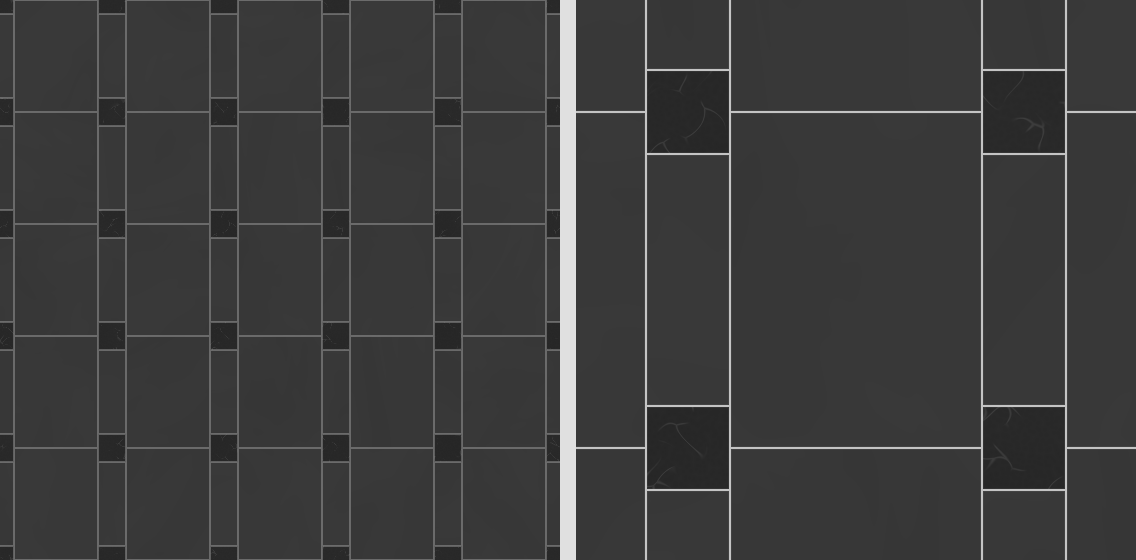
Left: the whole. Right: its middle third, enlarged.
Write a WebGL 2 fragment shader that draws this pattern.

```glsl
#version 300 es
precision highp float;
// Charcoal slate paving: tall slabs, narrow strips and dark veined corner squares with thin pale joints.

uniform vec2 u_resolution;
out vec4 outColor;

const float REPEATS = 5.0;           // cells across and down
const float STRIP_HALF = 0.125;      // half width of strips and squares, in cells
const float JOINT_HALF = 0.0032;     // half width of a joint, in cells
const vec3 SLATE = vec3(0.219);
const vec3 INSET = vec3(0.157);
const vec3 JOINT = vec3(0.77);
const float TILE_VARIATION = 0.004;  // brightness change from tile to tile
const float CLOUD_STRENGTH = 0.006;
const float GRAIN_STRENGTH = 0.010;
const float GRAIN_SCALE = 60.0;
const float VEIN_STRENGTH = 0.075;
const float VEIN_SCALE = 11.0;
const float VEIN_WIDTH = 0.10;

vec2 hash2(vec2 p) {
    vec2 k = vec2(dot(p, vec2(127.1, 311.7)), dot(p, vec2(269.5, 183.3)));
    return fract(sin(k) * 43758.5);
}

// Nearest and second nearest feature point distances.
vec2 cellular(vec2 p) {
    vec2 cell = floor(p);
    vec2 nearest = vec2(8.0);
    for (int y = -1; y <= 1; y++) {
        for (int x = -1; x <= 1; x++) {
            vec2 neighbour = cell + vec2(x, y);
            float d = length(neighbour + hash2(neighbour) - p);
            nearest = d < nearest.x ? vec2(d, nearest.x) : vec2(nearest.x, min(nearest.y, d));
        }
    }
    return nearest;
}

// Soft drifting streaks from warped, layered sines; each tile has its own direction.
float clouds(vec2 p, vec2 seed) {
    float angle = 6.2832 * seed.x;
    vec2 along = vec2(cos(angle), sin(angle));
    vec2 s = vec2(dot(p, along), dot(p, vec2(-along.y, along.x)));
    s += seed.yx * 20.0;
    float sum = 0.0;
    float amplitude = 0.5;
    for (int i = 0; i < 4; i++) {
        s += 0.35 * sin(s.yx * vec2(2.3, 1.7) + seed * 6.0);
        sum += amplitude * sin(s.x * 2.1 + 1.3 * sin(s.y * 4.3));
        s = s * 1.8 + 3.1;
        amplitude *= 0.55;
    }
    return sum;
}

// Broken hairline veins along the cellular borders.
float veins(vec2 p, vec2 seed) {
    vec2 v = p * VEIN_SCALE + seed * 40.0;
    v += 0.25 * sin(v.yx * 3.7 + 1.0);
    vec2 d = cellular(v);
    float line = 1.0 - smoothstep(0.0, VEIN_WIDTH, d.y - d.x);
    float patches = sin(v.x * 1.9 + 2.0 * sin(v.y * 1.3)) * sin(v.y * 2.3 + seed.x * 6.0);
    return line * smoothstep(0.05, 0.7, patches);
}

// Box filtered share of the pixel covered by a joint at distance d.
float jointCoverage(float d, float pixel) {
    float upper = min(d + 0.5 * pixel, JOINT_HALF);
    float lower = max(d - 0.5 * pixel, -JOINT_HALF);
    return clamp((upper - lower) / pixel, 0.0, 1.0);
}

void main() {
    vec2 p = gl_FragCoord.xy / u_resolution * REPEATS;
    vec2 pixel = REPEATS / u_resolution;
    vec2 corner = fract(p + 0.5) - 0.5;
    vec2 edge = abs(corner) - STRIP_HALF;
    bool inStrip = edge.x < 0.0;
    bool inSquare = inStrip && edge.y < 0.0;

    // Wrapped tile identity and coordinates inside the tile
    vec2 id = vec2(floor(inStrip ? p.x + 0.5 : p.x), floor(inSquare ? p.y + 0.5 : p.y));
    vec2 local = p - id;
    float kind = inSquare ? 2.0 : (inStrip ? 1.0 : 0.0);
    vec2 seed = hash2(mod(id, REPEATS) + kind * 17.0 + 3.0);

    // Stone surface
    vec3 color = inSquare ? INSET : SLATE;
    color += TILE_VARIATION * (seed.y - 0.5);
    color += CLOUD_STRENGTH * clouds(local, seed);
    if (inSquare) {
        float grain = cellular(local * GRAIN_SCALE + seed * 50.0).x - 0.45;
        color += GRAIN_STRENGTH * grain + VEIN_STRENGTH * veins(local, seed);
    }

    // Joints: full verticals, square borders in strips, slab ends between them
    float vertical = jointCoverage(abs(edge.x), pixel.x);
    float horizontal = jointCoverage(inStrip ? abs(edge.y) : abs(corner.y), pixel.y);
    color = mix(color, JOINT, max(vertical, horizontal));

    outColor = vec4(color, 1.0);
}
```
